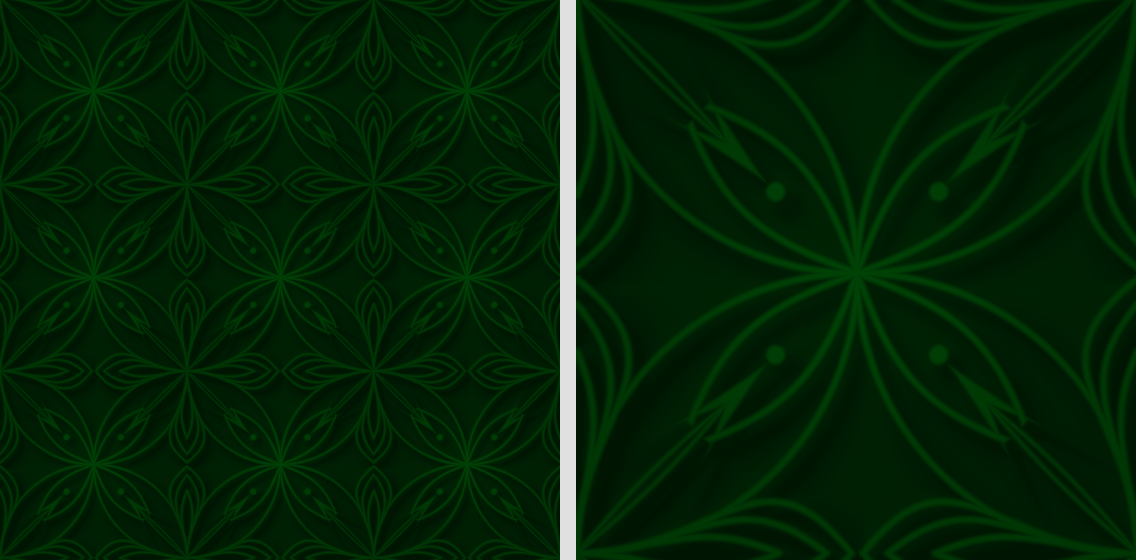
Left, the full canvas; right, a detail of the centre.
Write a Shadertoy shader that draws this pattern.

```glsl
// Embossed green tile, three repeats each way: four-petal rosettes holding barbed
// stems, joined by nested leaves. Each tile is folded into one quadrant, drawn with
// distance functions, and sampled again at an offset for a soft cast shadow.

const float PI = 3.14159265;

// Distance to the outline of a leaf lying along +x; skew moves its widest part.
float leaf(vec2 q, float len, float width, float skew) {
    if (q.x > len) return length(q - vec2(len, 0.0));
    float t = max(q.x / len, 1e-4);
    float phase = PI * pow(t, skew);
    float height = width * sin(phase);
    float slope = width * skew * phase / t * cos(phase) / len;
    return abs(q.y - height) / sqrt(1.0 + slope * slope);
}

// Three leaves nested around one axis.
float nestedLeaves(vec2 q) {
    float d = leaf(q, 0.49, 0.092, 2.0);
    d = min(d, leaf(q, 0.445, 0.06, 1.8));
    return min(d, leaf(q, 0.36, 0.029, 1.6));
}

// Signed distance to all raised work, in tile units.
float ornament(vec2 tile) {
    vec2 q = abs(fract(tile) - 0.5);
    vec2 corner = 0.5 - q;
    vec2 diag = vec2(q.x + q.y, abs(q.x - q.y)) * 0.70711;

    // Large petals from crossing circles
    float d = abs(length(q - vec2(0.5, 0.0)) - 0.5);
    d = min(d, abs(length(q - vec2(0.0, 0.5)) - 0.5));

    // Nested leaves along the tile borders
    d = min(d, nestedLeaves(corner));
    d = min(d, nestedLeaves(corner.yx));

    // Inner petal, cut open at the barbs
    d = min(d, max(leaf(diag, 0.45, 0.065, 1.0), diag.x - 0.395));
    d -= 0.0055;

    // Split stem running to the corner
    vec2 stem = vec2(0.707 - diag.x, diag.y);
    d = min(d, leaf(stem, 0.38, 0.010, 1.0) - 0.003);

    // Barbed head and bud
    float head = max(diag.y - 0.2 * (diag.x - 0.24),
                     (diag.x - 0.33 - 2.2 * diag.y) / 2.4);
    d = min(d, head);
    return min(d, length(diag - vec2(0.206, 0.0)) - 0.016);
}

void mainImage(out vec4 fragColor, in vec2 fragCoord) {
    vec2 tile = fragCoord / iResolution.y * 3.0 - vec2(0.002, 0.012);
    float pixel = 3.0 / iResolution.y;
    vec2 p = fract(tile) - 0.5;

    float d = ornament(tile);
    float caster = ornament(tile + vec2(-0.024, 0.028));
    float glow = exp(-14.0 * dot(p, p));

    // Ground with a soft shadow falling to the lower right
    float shadow = exp(-max(caster, 0.0) / 0.028);
    float ground = 0.124 + 0.028 * glow - 0.046 * shadow;

    // Soft-edged raised lines, brighter near the rosette centre
    float raised = 1.0 - smoothstep(-0.004 - 0.5 * pixel, 0.005 + 0.5 * pixel, d);
    float halo = 0.016 * exp(-max(d, 0.0) / 0.012);
    float green = mix(ground + halo, 0.222 + 0.045 * glow, raised * 0.92);

    fragColor = vec4(0.0, green, 0.004 + 0.06 * green, 1.0);
}
```
